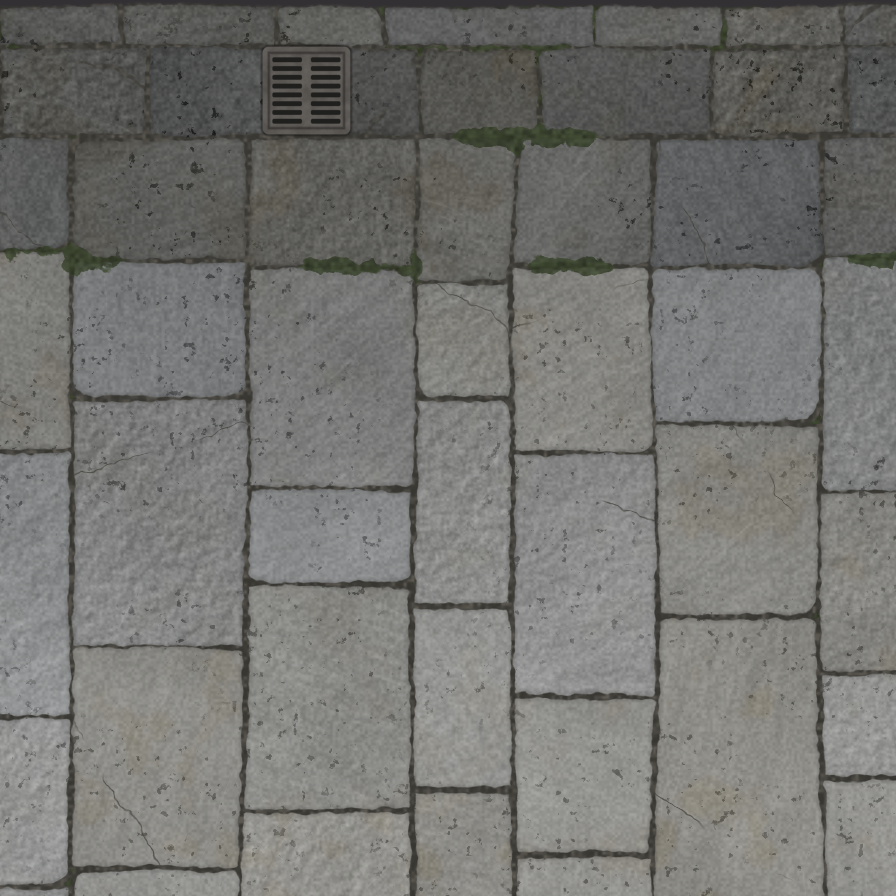
Write a WebGL 2 fragment shader that draws this texture.

```glsl
#version 300 es
precision highp float;
uniform vec2 u_resolution;
out vec4 fragColor;

const float CURB_Y = 0.948;   // bottom of the top course
const float PAVING_Y = 0.846; // bottom of the second course
const float COLUMN_EDGES[8] = float[8](-0.03, 0.077, 0.272, 0.462, 0.575, 0.735, 0.915, 1.04);

struct Slab { vec2 center; vec2 halfSize; vec2 id; };

float hash(vec2 p) {
    vec3 q = fract(p.xyx * 0.1031);
    q += dot(q, q.yzx + 33.33);
    return fract((q.x + q.y) * q.z);
}

float noise(vec2 p) {
    vec2 i = floor(p), f = fract(p);
    f = f * f * (3.0 - 2.0 * f);
    return mix(mix(hash(i), hash(i + vec2(1, 0)), f.x),
               mix(hash(i + vec2(0, 1)), hash(i + vec2(1, 1)), f.x), f.y);
}

float fbm(vec2 p) {
    float sum = 0.0, amp = 0.533;
    for (int i = 0; i < 4; i++) {
        sum += amp * noise(p);
        p = mat2(1.6, 1.2, -1.2, 1.6) * p + 17.0;
        amp *= 0.5;
    }
    return sum;
}

float bell(float x, float width) { return exp(-x * x / (width * width)); }

float boxDistance(vec2 p, vec2 halfSize, float radius) {
    vec2 q = abs(p) - halfSize + radius;
    return length(max(q, 0.0)) + min(max(q.x, q.y), 0.0) - radius;
}

float jointAt(float i, float pitch, float seed) {
    return pitch * (i + 0.6 * (hash(vec2(i + 40.0, seed)) - 0.5) * step(0.5, abs(i)));
}

// Lower joint, upper joint and index of the interval around t
vec3 span(float t, float pitch, float seed) {
    float i = floor(t / pitch);
    if (t < jointAt(i, pitch, seed)) i -= 1.0;
    else if (t > jointAt(i + 1.0, pitch, seed)) i += 1.0;
    return vec3(jointAt(i, pitch, seed), jointAt(i + 1.0, pitch, seed), i);
}

Slab makeSlab(vec2 lo, vec2 hi, vec2 id) { return Slab((lo + hi) * 0.5, (hi - lo) * 0.5, id); }

float columnEdge(int i, float y) {
    return COLUMN_EDGES[i] + 0.016 * (noise(vec2(y * 3.0, float(i) * 7.0)) - 0.5);
}

Slab slabAt(vec2 p) {
    if (p.y > PAVING_Y) {
        bool curb = p.y > CURB_Y;
        float seed = curb ? 3.0 : 8.0;
        vec3 s = span(p.x, 0.155, seed);
        return makeSlab(vec2(s.x, curb ? CURB_Y : PAVING_Y), vec2(s.y, curb ? 0.996 : CURB_Y), vec2(s.z + 20.0, seed));
    }
    int c = 0;
    for (int i = 1; i < 7; i++) if (p.x > columnEdge(i, p.y)) c = i;
    float seed = float(c) + 30.0;
    float left = columnEdge(c, p.y), right = columnEdge(c + 1, p.y);
    float start = 0.705 + 0.045 * (hash(vec2(seed, 5.0)) - 0.5);
    if (p.y > start) return makeSlab(vec2(left, start), vec2(right, PAVING_Y), vec2(50.0, seed));
    vec3 s = span(start - p.y, mix(0.175, 0.25, hash(vec2(seed, 9.0))), seed);
    return makeSlab(vec2(left, start - s.y), vec2(right, start - s.x), vec2(s.z + 60.0, seed));
}

// Weathered stone: tone, mottling, grain direction, relief, stains and pits
vec3 stoneColor(vec2 p, Slab slab) {
    float pick = hash(slab.id + 2.7), warmth = hash(slab.id + 11.3);
    float rough = hash(slab.id + 23.1);
    float tone = mix(0.56, 0.485, smoothstep(0.15, 0.7, p.y));
    if (slab.id.x == 50.0) tone = 0.372;
    if (p.y > PAVING_Y) tone = p.y > CURB_Y ? 0.36 : 0.33;
    tone += 0.045 * (pick - 0.5);
    float angle = 3.14159 * hash(slab.id + 31.0);
    vec2 along = vec2(cos(angle), sin(angle));
    vec2 q = vec2(dot(p, along), dot(p, vec2(-along.y, along.x))) + pick * 9.0;
    float bumps = fbm(p * 120.0) - fbm(p * 120.0 + vec2(-0.4, 0.4));
    tone += 0.085 * (fbm(p * 9.0 + pick * 20.0) - 0.5);
    tone += 0.04 * (fbm(q * vec2(10.0, 60.0)) - 0.5);
    tone += 0.035 * (noise(q * vec2(30.0, 210.0)) - 0.5);
    tone += 0.075 * (noise(p * 330.0) - 0.5) + mix(0.03, 0.17, rough * rough) * bumps;
    // Small dark pits gathered in clusters
    float pits = smoothstep(0.69, 0.79, fbm(p * 130.0 + 4.0));
    tone -= 0.17 * pits * smoothstep(0.3, 0.7, noise(p * 13.0));
    float vein = abs(fbm(q * vec2(4.0, 15.0)) - 0.5);
    tone += 0.018 * (1.0 - smoothstep(0.0, 0.01, vein));
    vec3 tint = mix(vec3(-0.006, 0.0, 0.004), vec3(0.007, 0.003, -0.018), warmth);
    float stain = smoothstep(0.52, 0.75, fbm(p * 19.0 + 40.0)) * warmth;
    return vec3(tone) + tint - stain * vec3(0.01, 0.022, 0.045);
}

// Distance to a wandering fracture that only some slabs have
float crackDistance(vec2 p, Slab slab) {
    float angle = 6.2832 * hash(slab.id + 51.0);
    vec2 r = p - slab.center - 0.6 * slab.halfSize * vec2(cos(angle), sin(angle));
    float line = abs(dot(r, vec2(cos(angle), sin(angle))) + 0.035 * (fbm(p * 22.0) - 0.5));
    return line + step(hash(slab.id + 63.0), 0.65);
}

vec3 addGrate(vec3 color, vec2 p, float aa) {
    float plate = boxDistance(p, vec2(0.049), 0.007);
    vec3 metal = vec3(0.36, 0.345, 0.33) + 0.1 * (fbm(p * 110.0) - 0.5);
    metal *= 1.0 - 0.35 * bell(plate + 0.007, 0.0016);
    vec2 slot = vec2(abs(p.x) - 0.0215, (fract(p.y / 0.0098) - 0.5) * 0.0098);
    float hole = max(boxDistance(slot, vec2(0.0165, 0.0027), 0.002), abs(p.y) - 0.0392);
    metal = mix(metal, vec3(0.12, 0.12, 0.115), 1.0 - smoothstep(-aa, aa, hole));
    color *= 1.0 - 0.4 * (1.0 - smoothstep(0.0, 0.004, plate));
    return mix(color, metal, 1.0 - smoothstep(-aa, aa, plate));
}

void main() {
    vec2 uv = gl_FragCoord.xy / u_resolution;
    float aa = 0.8 / min(u_resolution.x, u_resolution.y);
    vec2 p = uv + 0.007 * (vec2(noise(uv * 6.0), noise(uv * 6.0 + 30.0)) - 0.5);
    p += 0.0055 * (vec2(fbm(uv * 65.0), fbm(uv * 65.0 + 60.0)) - 0.5);
    Slab slab = slabAt(p);

    // Slab outline with occasional broken corners
    vec2 offset = p - slab.center;
    float chip = hash(slab.id + sign(offset) * 3.0 + 71.0);
    float edge = boxDistance(offset, slab.halfSize - 0.0027, 0.002 + 0.028 * pow(chip, 7.0));
    edge += 0.0032 * (noise(uv * 18.0) - 0.5) + 0.0025 * (noise(uv * 120.0) - 0.5);
    vec3 color = stoneColor(uv, slab);
    color *= 1.0 - 0.1 * smoothstep(-0.005, 0.0, edge);

    // Fractures and gritty joints
    float crackWidth = p.y > PAVING_Y ? 0.0022 : 0.0007;
    float crack = 1.0 - smoothstep(crackWidth - aa, crackWidth + aa, crackDistance(p, slab));
    float grit = noise(uv * 230.0);
    vec3 soil = mix(vec3(0.215, 0.21, 0.19), vec3(0.37, 0.355, 0.33), grit * grit);
    color = mix(color, soil, crack * smoothstep(0.3, 0.6, noise(uv * 20.0)) * 0.7);
    color = mix(color, soil, smoothstep(-aa, aa * 1.5, edge));

    // Moss creeping out of the upper joints
    float reach = bell(uv.y - 0.843, 0.014) + 0.75 * bell(uv.y - 0.705, 0.022) + 0.3 * step(PAVING_Y, uv.y);
    float patches = smoothstep(0.4, 0.75, noise(uv * vec2(11.0, 7.0) + 5.0));
    float growth = 0.04 * reach * patches * fbm(uv * 75.0) - 0.008;
    float moss = smoothstep(-growth - 0.0015, -growth + 0.0015, edge);
    vec3 mossColor = mix(vec3(0.15, 0.18, 0.11), vec3(0.26, 0.31, 0.20), noise(uv * 210.0));
    color = mix(color, mossColor, moss * 0.8);

    color = addGrate(color, uv - vec2(0.342, 0.899), aa);
    color = mix(color, vec3(0.20, 0.19, 0.20), smoothstep(0.992, 0.997, p.y));
    fragColor = vec4(clamp(color, 0.0, 1.0), 1.0);
}
```
